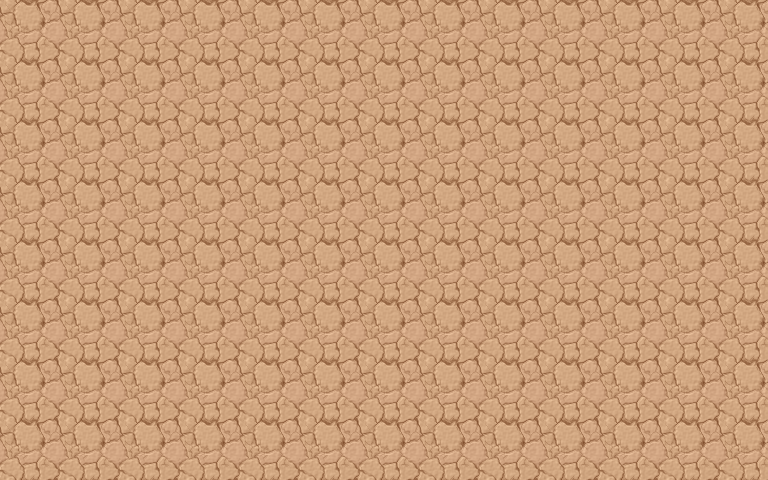
This texture is drawn by a WebGL 2 fragment shader. Its source:

```glsl
#version 300 es
precision highp float;
// Dry cracked clay: a small square tile of plates, repeated over the canvas.
// Plates are weighted Voronoi cells with noise-warped borders; finer cracks
// split them, and a slope term lights the gritty relief from the upper left.

uniform vec2 u_resolution;
out vec4 fragColor;

const float TILES_DOWN = 8.0;
const float PLATE_GRID = 3.0;            // plates per tile side
const float CHIP_GRID = 5.0;             // fine crack cells per tile side
const vec2  BIG_PLATE = vec2(1.0, 2.0);  // grid cell of the widest plate
const float BIG_WEIGHT = 0.36;
const float JITTER = 0.84;
const float CRACK_WIDTH = 0.008;         // half width, in tiles
const float CHIP_WIDTH = 0.003;
const float BEVEL = 0.045;
const float LIGHT_STEP = 0.026;
const float LIGHT_GAIN = 0.4;
const vec2  LIGHT_DIR = vec2(-0.6, 0.8);
const float BASE_TONE = 0.875;
const vec3  CRACK_COLOR = vec3(0.47, 0.27, 0.14);
const vec3  CLAY_COLOR = vec3(0.87, 0.71, 0.56);
const vec3  PINK_TINT = vec3(0.0, -0.012, 0.004);

vec2 hash2(vec2 cell, float seed) {
    uvec2 h = uvec2(ivec2(cell)) * uvec2(1597u, 3571u) + uint(seed) * 7919u;
    h = (h.x ^ (h.y << 8)) * uvec2(73857u, 83493u) + 12345u;
    h ^= h >> 13;
    h *= 62089u;
    h ^= h >> 15;
    h = h * 40503u + h.yx;
    h ^= h >> 14;
    return vec2(h & 65535u) / 65535.0;
}

// Gradient noise that repeats once per tile
float corner(vec2 cell, vec2 offset, float period, float seed) {
    float angle = 6.2832 * hash2(mod(cell, period), seed).x;
    return dot(vec2(cos(angle), sin(angle)), offset);
}

float noise(vec2 p, float period, float seed) {
    vec2 c = floor(p * period), f = fract(p * period);
    vec2 s = f * f * f * (f * (f * 6.0 - 15.0) + 10.0);
    vec2 x = vec2(1.0, 0.0), y = x.yx;
    float low = mix(corner(c, f, period, seed), corner(c + x, f - x, period, seed), s.x);
    float high = mix(corner(c + y, f - y, period, seed), corner(c + 1.0, f - 1.0, period, seed), s.x);
    return mix(low, high, s.y);
}

// Cell centre in xy, weight in z
vec3 plateSite(vec2 cell, float grid, float seed) {
    vec2 home = mod(cell, grid);
    float weight = 0.2 * (hash2(home, seed + 1.0).x - 0.5);
    if (grid == PLATE_GRID && home == BIG_PLATE) weight += BIG_WEIGHT;
    return vec3(cell + 0.5 + JITTER * (hash2(home, seed) - 0.5), weight);
}

// Distance to the nearest border (in tiles), and a random value per plate
vec2 plates(vec2 p, float grid, float seed) {
    vec2 q = p * grid, owner = floor(q);
    float best = 100.0;
    vec3 site = vec3(0.0);
    for (int k = 0; k < 25; k++) {
        vec2 cell = floor(q) + vec2(k % 5 - 2, k / 5 - 2);
        vec3 s = plateSite(cell, grid, seed);
        float power = dot(q - s.xy, q - s.xy) - s.z;
        if (power < best) { best = power; owner = cell; site = s; }
    }
    float border = 10.0;
    for (int k = 0; k < 25; k++) {
        if (k == 12) continue;
        vec3 s = plateSite(owner + vec2(k % 5 - 2, k / 5 - 2), grid, seed);
        float power = dot(q - s.xy, q - s.xy) - s.z;
        border = min(border, (power - best) / (2.0 * distance(s.xy, site.xy)));
    }
    return vec2(max(border, 0.0) / grid, hash2(mod(owner, grid), seed + 2.0).y);
}

// Height, crack darkness and plate value
vec3 surface(vec2 p, float pixel) {
    vec2 coarse = vec2(noise(p, 6.0, 11.0), noise(p, 6.0, 12.0));
    vec2 fine = vec2(noise(p, 15.0, 13.0), noise(p, 15.0, 14.0));
    vec2 w = p + 0.08 * coarse + 0.035 * fine;
    vec2 plate = plates(w, PLATE_GRID, 21.0);
    vec2 chip = plates(w + 0.03 * fine.yx, CHIP_GRID, 31.0);

    float wear = noise(p, 4.0, 15.0);
    float width = CRACK_WIDTH * (1.0 + 1.2 * wear);
    float crack = 1.0 - smoothstep(width - 0.4 * pixel, width + 0.6 * pixel, plate.x);
    crack *= clamp(0.85 + 0.9 * wear, 0.4, 1.0);
    float split = smoothstep(-0.1, 0.15, noise(p, 3.0, 16.0));
    float chipCrack = split * (1.0 - smoothstep(0.0, CHIP_WIDTH + 0.7 * pixel, chip.x));

    float height = smoothstep(0.0, BEVEL, plate.x);
    height -= 0.4 * split * (1.0 - smoothstep(0.0, 0.6 * BEVEL, chip.x));
    height += 0.3 * noise(p, 11.0, 17.0) + 0.36 * noise(p, 22.0, 18.0);
    return vec3(0.85 * height, max(crack, 0.5 * chipCrack), plate.y);
}

void main() {
    float pixel = TILES_DOWN / u_resolution.y;
    vec2 p = gl_FragCoord.xy * pixel;

    // Slope along the light from two samples
    vec2 reach = 0.5 * LIGHT_STEP * LIGHT_DIR;
    vec3 away = surface(p - reach, pixel), toward = surface(p + reach, pixel);
    float slope = away.x - toward.x;
    float crack = 0.5 * (away.y + toward.y);

    // Tone from plate, blotches, relief and cracks
    float tone = BASE_TONE + 0.04 * (away.z - 0.5) + 0.1 * noise(p, 13.0, 19.0);
    tone += LIGHT_GAIN * slope - 0.66 * crack;
    vec3 color = mix(CRACK_COLOR, CLAY_COLOR, clamp(tone, 0.0, 1.1));
    color += PINK_TINT * smoothstep(0.6, 0.9, away.z) * (1.0 - crack);
    fragColor = vec4(color, 1.0);
}
```
